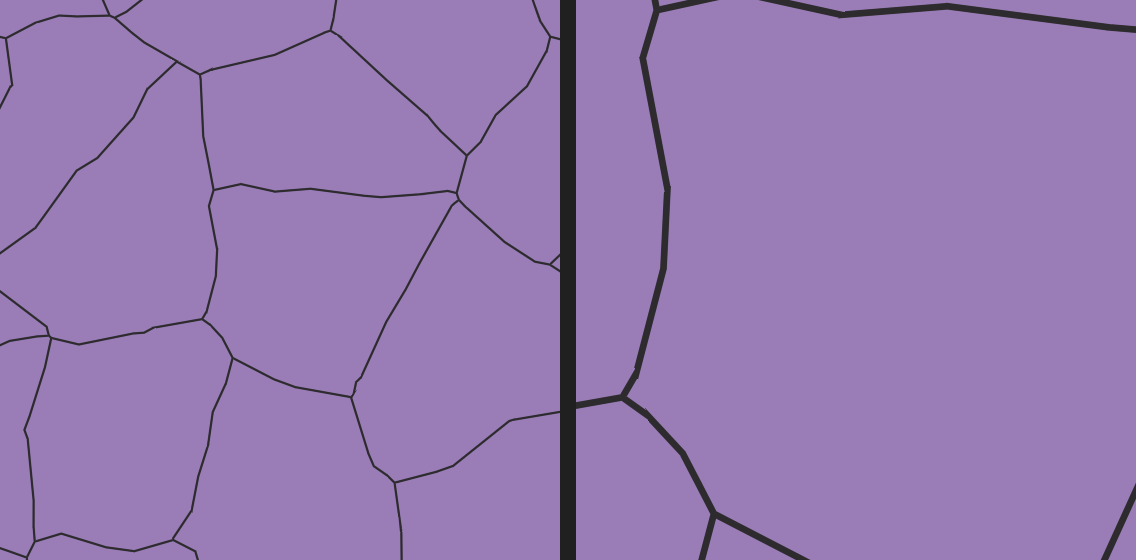
Left: the whole. Right: its middle third, enlarged.
Give the GLSL for this pattern, as a Shadertoy shader.

```glsl
// Thin dark cracks that part a flat violet ground into large uneven cells.
// Cell borders come from Voronoi edges; a warp that is linear on each triangle
// of a lattice bends them into chains of straight segments.

const vec3 GROUND_COLOR = vec3(0.602, 0.490, 0.718);
const vec3 CRACK_COLOR  = vec3(0.180, 0.170, 0.185);
const float CELLS       = 3.0;     // Voronoi cells per canvas height
const float JITTER      = 0.92;    // irregularity of the cell seeds
const float KINKS       = 6.0;     // warp lattice cells per canvas height
const float WARP        = 0.034;   // largest warp shift, in canvas heights
const float CRACK_WIDTH = 0.0040;  // in canvas heights
const float EDGE_BLUR   = 0.65;    // half width of the soft edge, in pixels
const vec2 CELL_SEED    = vec2(17.0, 41.0);
const vec2 WARP_SEED    = vec2(83.0, 29.0);

// Maps the plane to the sheared lattice of equilateral triangles.
const mat2 SKEW = mat2(1.366, 0.366, 0.366, 1.366);

vec2 hash2(vec2 p) {
    vec3 h = fract(p.xyx * vec3(0.1031, 0.1030, 0.0973));
    h += dot(h, h.yzx + 33.33);
    return fract((h.xx + h.yz) * h.zy);
}

vec2 warpVector(vec2 node) {
    return WARP * (2.0 * hash2(node + WARP_SEED) - 1.0);
}

// Piecewise linear warp; also returns its Jacobian.
vec2 kinkWarp(vec2 p, out mat2 jacobian) {
    vec2 lattice = SKEW * p * KINKS;
    vec2 node = floor(lattice);
    vec2 f = lattice - node;
    bool lower = f.x > f.y;
    vec2 a = warpVector(node);
    vec2 b = warpVector(node + (lower ? vec2(1.0, 0.0) : vec2(0.0, 1.0)));
    vec2 c = warpVector(node + 1.0);
    mat2 slope = lower ? mat2(b - a, c - b) : mat2(c - b, b - a);
    jacobian = mat2(1.0) + KINKS * slope * SKEW;
    return p + a + slope * f;
}

vec2 seedPoint(vec2 cell) {
    return cell + 0.5 + JITTER * (hash2(cell + CELL_SEED) - 0.5);
}

// Distance to the nearest crack, in canvas heights.
float crackDistance(vec2 p) {
    mat2 jacobian;
    vec2 q = kinkWarp(p, jacobian) * CELLS;
    vec2 home = floor(q);

    // Find the closest seed.
    vec2 nearest = vec2(0.0);
    float best = 1e5;
    for (int y = -2; y <= 2; y++)
    for (int x = -2; x <= 2; x++) {
        vec2 toSeed = seedPoint(home + vec2(x, y)) - q;
        float d = dot(toSeed, toSeed);
        if (d < best) {
            best = d;
            nearest = toSeed;
        }
    }

    // Measure the bisectors, undoing the stretch of the warp.
    float edge = 1e5;
    for (int y = -2; y <= 2; y++)
    for (int x = -2; x <= 2; x++) {
        vec2 toSeed = seedPoint(home + vec2(x, y)) - q;
        vec2 across = toSeed - nearest;
        if (dot(across, across) > 1e-5) {
            vec2 normal = normalize(across);
            float d = dot(0.5 * (nearest + toSeed), normal);
            edge = min(edge, d / (CELLS * length(normal * jacobian)));
        }
    }
    return edge;
}

void mainImage(out vec4 fragColor, in vec2 fragCoord) {
    vec2 uv = fragCoord / iResolution.y;
    float blur = EDGE_BLUR / iResolution.y;
    float offset = crackDistance(uv) - 0.5 * CRACK_WIDTH;
    float crack = 1.0 - smoothstep(-blur, blur, offset);
    fragColor = vec4(mix(GROUND_COLOR, CRACK_COLOR, crack), 1.0);
}
```
